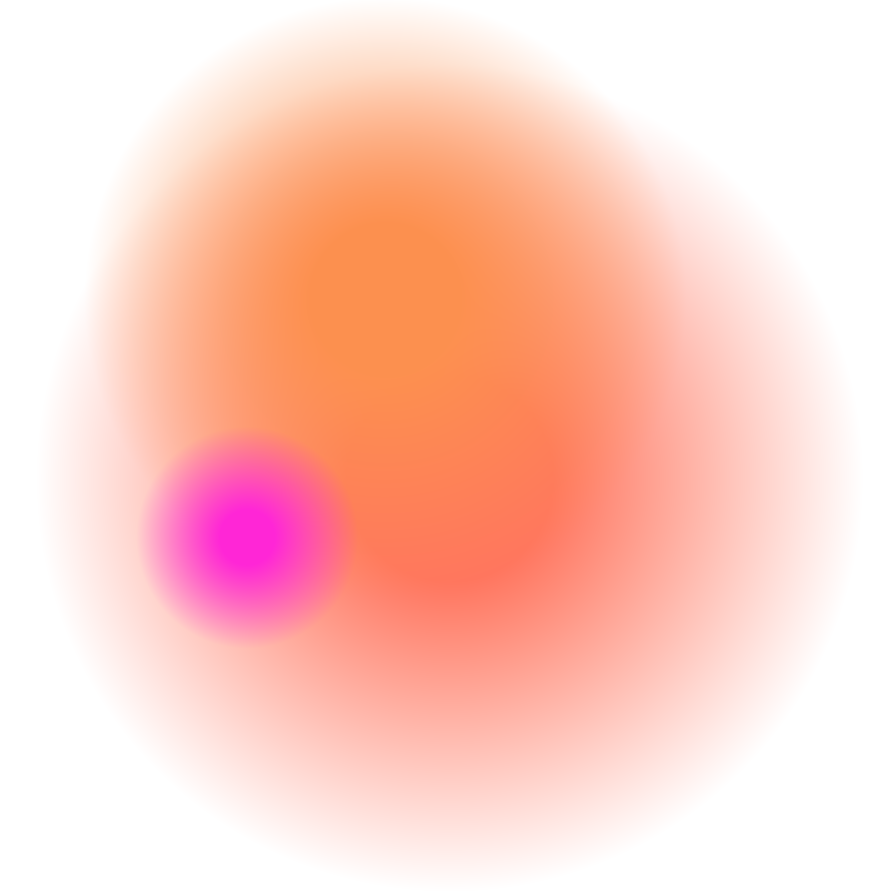
Write a WebGL 1 fragment shader that draws this background.

```glsl
precision highp float;
// Three soft colour glows on white: a wide coral disc, an orange disc
// above it and a small magenta spot at the lower left. Each has a solid
// core that fades linearly to its rim, layered from back to front.

uniform vec2 u_resolution;

const vec3 PAPER   = vec3(1.0, 1.0, 1.0);
const vec3 CORAL   = vec3(1.0, 0.46, 0.37);
const vec3 ORANGE  = vec3(0.99, 0.565, 0.31);
const vec3 MAGENTA = vec3(1.0, 0.15, 0.84);

// Centres and rim radii, in units of the canvas
const vec2 CORAL_CENTRE   = vec2(0.502, 0.466);
const vec2 ORANGE_CENTRE  = vec2(0.430, 0.667);
const vec2 MAGENTA_CENTRE = vec2(0.276, 0.400);
const float CORAL_RADIUS   = 0.462;
const float ORANGE_RADIUS  = 0.336;
const float MAGENTA_RADIUS = 0.124;

// Share of each radius that stays solid
const float CORE = 0.25;

// Opacity of a disc: 1 in the core, falling evenly to 0 at the rim
float glow(vec2 p, vec2 centre, float radius) {
  float reach = distance(p, centre) / radius;
  return clamp((1.0 - reach) / (1.0 - CORE), 0.0, 1.0);
}

void main() {
  // Square canvas units, centred if the canvas is not square
  float side = min(u_resolution.x, u_resolution.y);
  vec2 p = (gl_FragCoord.xy - 0.5 * u_resolution) / side + 0.5;

  // Layers from back to front
  vec3 colour = PAPER;
  colour = mix(colour, CORAL, glow(p, CORAL_CENTRE, CORAL_RADIUS));
  colour = mix(colour, ORANGE, glow(p, ORANGE_CENTRE, ORANGE_RADIUS));
  colour = mix(colour, MAGENTA, glow(p, MAGENTA_CENTRE, MAGENTA_RADIUS));

  gl_FragColor = vec4(colour, 1.0);
}
```
